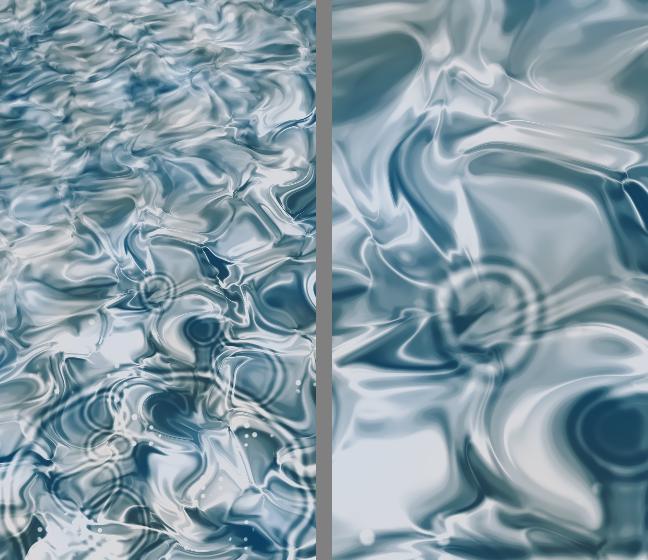
Left: the whole. Right: its middle third, enlarged.
Write a WebGL 2 fragment shader that draws this texture.

```glsl
#version 300 es
precision highp float;
// Rippling clear water seen at a slant: warped noise shades the swells,
// a bent cell pattern draws the bright caustic net, and rings, soft streaks
// and bubbles are laid over it before one tone ramp colours everything.

uniform vec2 u_resolution;
out vec4 fragColor;

vec2 hash2(vec2 p) {
    vec3 q = fract(p.xyx * vec3(0.1031, 0.1030, 0.0973));
    q += dot(q, q.yzx + 33.33);
    return fract((q.xx + q.yz) * q.zy);
}

float corner(vec2 cell, vec2 offset) {
    return dot(hash2(cell) * 2.0 - 1.0, offset);
}

// Gradient noise scaled to a spread of about one
float noise(vec2 p) {
    vec2 i = floor(p), f = fract(p);
    vec2 s = f * f * f * (f * (f * 6.0 - 15.0) + 10.0);
    vec2 e = vec2(1.0, 0.0);
    float low = mix(corner(i, f), corner(i + e, f - e), s.x);
    float high = mix(corner(i + e.yx, f - e.yx), corner(i + 1.0, f - 1.0), s.x);
    return 5.2 * mix(low, high, s.y);
}

// x: distance to the cell border, y: random tone of the cell
vec2 cells(vec2 p) {
    vec2 home = floor(p);
    float nearest = 9.0, second = 9.0, tone = 0.0;
    for (int k = 0; k < 9; k++) {
        vec2 c = home + vec2(k % 3, k / 3) - 1.0;
        vec2 h = hash2(c + 71.0);
        float d = length(c + 0.1 + 0.8 * h - p);
        if (d < nearest) {
            second = nearest;
            nearest = d;
            tone = fract(h.x * 7.0 + h.y * 13.0);
        } else {
            second = min(second, d);
        }
    }
    return vec2(0.5 * (second - nearest), tone);
}

float ridge(float v, float width) {
    return exp(-v * v / (width * width));
}

// Short train of waves around a circle
float ripple(vec2 p, vec2 centre, float radius, float width) {
    float d = length((p - centre) * vec2(1.0, 1.12)) - radius;
    return cos(d * 3.2 / width) * ridge(d, width * 1.7);
}

// Dark teal to pale grey, stops placed by share of area
vec3 waterColour(float t) {
    vec3 c = mix(vec3(0.10, 0.25, 0.34), vec3(0.25, 0.42, 0.48), smoothstep(0.0, 0.16, t));
    c = mix(c, vec3(0.41, 0.53, 0.58), smoothstep(0.16, 0.33, t));
    c = mix(c, vec3(0.55, 0.63, 0.67), smoothstep(0.33, 0.52, t));
    c = mix(c, vec3(0.67, 0.72, 0.76), smoothstep(0.52, 0.74, t));
    return mix(c, vec3(0.84, 0.85, 0.87), smoothstep(0.74, 0.96, t));
}

void main() {
    vec2 p = gl_FragCoord.xy / u_resolution.y;
    float soft = smoothstep(0.1, 0.75, p.y - 0.9 * p.x + 0.04 * noise(p * 7.0));
    float near = 1.0 - smoothstep(0.2, 0.55, p.y);

    // Slanted plane, finer and flatter toward the top
    vec2 plane = 14.0 * vec2((p.x - 0.28) * (1.0 + 0.6 * p.y), p.y * (1.1 + 0.6 * p.y));
    vec2 w = plane;
    float freq = 0.45;
    for (int i = 0; i < 4; i++) {
        w += 0.17 / freq * vec2(noise(w * freq + 5.3), noise(w * freq + 41.7));
        freq *= 1.75;
    }

    // Swells, facets and folded reflections
    vec2 cell = cells(w * 0.95);
    float swell = noise(w * 0.8 + 9.0);
    float tone = 0.5 * swell + 0.42 * noise(w * 1.9 + 23.0) + 0.35 * noise(plane * 0.3 + 3.0);
    tone += 1.3 * (cell.y - 0.5) * smoothstep(0.0, 0.2, cell.x);
    tone += mix(0.2, 0.5, near) * sin(4.5 * noise(w * 0.55 + 60.0) + swell);

    // Bright caustic net with dark flanks
    float strength = smoothstep(-0.9, 1.0, noise(plane * 0.6 + 30.0)) * (1.0 - 0.75 * soft);
    float net = 1.7 * ridge(cell.x, 0.05) + 0.5 * ridge(cell.x, 0.12) - 0.3 * ridge(cell.x - 0.2, 0.07);
    float flow = ridge(noise(w * 0.75 + 80.0), 0.13);
    tone += strength * (net + 0.9 * flow) - 0.2;

    // One wide ring in front and smaller scattered ones
    vec2 bent = p + 0.006 * vec2(noise(p * 12.0), noise(p * 12.0 + 8.0));
    tone += 1.1 * ripple(bent, vec2(0.28, 0.10), 0.265, 0.011);
    for (int i = 0; i < 7; i++) {
        vec2 h = hash2(vec2(i, 19));
        vec2 centre = vec2(0.06 + 0.44 * h.x, 0.06 + 0.07 * float(i));
        tone += 0.8 * ripple(bent, centre, 0.02 + 0.045 * h.y, 0.007);
    }

    // Blurred glints slanting up to the right
    vec2 slant = mat2(0.9, -0.42, 0.42, 0.9) * (plane + 0.35 * (w - plane));
    float streak = 0.5 * noise(slant * vec2(0.9, 2.2)) + 0.45 * noise(slant * vec2(1.8, 4.0) + 12.0);
    streak += 0.45 * noise(slant * 0.45 + 50.0) + 0.2;
    streak += 1.1 * smoothstep(0.9, 1.9, noise(slant * vec2(2.0, 3.0) + 33.0));
    tone = mix(tone, streak, 0.7 * soft);
    tone -= 0.8 * ridge(length(p - vec2(0.0, 0.86)), 0.13);

    // Clusters of small bubbles
    vec2 grid = p * 65.0;
    vec2 h = hash2(floor(grid) + 7.0);
    float r = 0.18 + 0.16 * h.y;
    float bubble = 1.0 - smoothstep(r - 0.1, r + 0.1, length(fract(grid) - 0.35 - 0.3 * h));
    float cluster = step(0.6, h.x) * smoothstep(0.9, 1.2, noise(p * 11.0 + 4.0));
    tone += 2.2 * bubble * cluster * near;

    float level = 1.0 / (1.0 + exp(-1.9 * tone));
    vec3 colour = waterColour(level);
    colour += vec3(-0.022, 0.0, 0.02) * noise(plane * 0.5 + 90.0) * (1.0 - 0.6 * level);
    fragColor = vec4(clamp(colour, 0.0, 1.0), 1.0);
}
```
